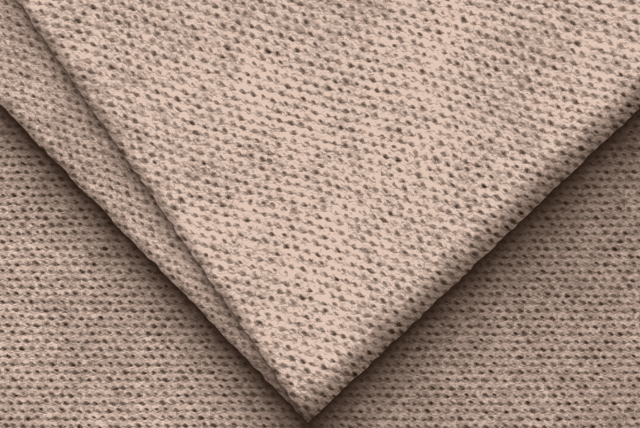
This texture is drawn by a WebGL 2 fragment shader. Its source:

```glsl
#version 300 es
precision highp float;
// Folded knitted upholstery: a rolled flap over a narrow under-fold over a flat base.
// Each layer is a brick grid of stitches (hole, V crease, fibres); the layers are
// bounded by three straight edges whose distances also drive shading and shadows.
uniform vec2 u_resolution;
out vec4 outColor;

const vec3 DEEP_BROWN = vec3(0.15, 0.10, 0.07);
const vec3 PALE_ROSE  = vec3(0.82, 0.72, 0.66);

// Fold corners, in units of the canvas height
const vec2 APEX        = vec2(0.720, 0.012);
const vec2 FLAP_LEFT   = vec2(0.040, 1.000);
const vec2 FLAP_RIGHT  = vec2(1.494, 0.747);
const vec2 UNDER_LEFT  = vec2(0.000, 0.757);

// Stitch width and row height
const vec2 FLAP_PITCH  = vec2(0.0260, 0.0205);
const vec2 UNDER_PITCH = vec2(0.0225, 0.0180);
const vec2 BASE_PITCH  = vec2(0.0225, 0.0180);

float hash(vec2 p) {
    vec3 q = fract(vec3(p.xyx) * 0.1031);
    q += dot(q, q.yzx + 33.33);
    return fract((q.x + q.y) * q.z);
}

float noise(vec2 p) {
    vec2 i = floor(p), f = fract(p);
    f = f * f * (3.0 - 2.0 * f);
    float low  = mix(hash(i), hash(i + vec2(1, 0)), f.x);
    float high = mix(hash(i + vec2(0, 1)), hash(i + vec2(1, 1)), f.x);
    return mix(low, high, f.y);
}

float fbm(vec2 p) {
    float sum = 0.0, gain = 0.5;
    for (int k = 0; k < 4; k++) {
        sum += gain * noise(p);
        p = p * 2.03 + 17.0;
        gain *= 0.5;
    }
    return sum;
}

vec2 rotate(vec2 p, float angle) {
    float c = cos(angle), s = sin(angle);
    return vec2(c * p.x - s * p.y, s * p.x + c * p.y);
}

// Distance to the line a-b, positive on its left
float sideOf(vec2 p, vec2 a, vec2 b) {
    vec2 d = normalize(b - a);
    return dot(p - a, vec2(-d.y, d.x));
}

// Brightness of a knit surface; q counts stitches across and rows up
float knit(vec2 q, float depth) {
    float row = floor(q.y);
    q.x += 0.5 * mod(row, 2.0);
    vec2 id = vec2(floor(q.x), row);
    vec2 f = fract(q) - 0.5;
    vec2 jitter = vec2(hash(id), hash(id + 41.0)) - 0.5;

    // Slanted hole of varied size
    vec2 h = f + jitter * 0.26;
    h.y += 0.30 * h.x;
    float size = mix(0.30, 0.46, hash(id + 83.0));
    float hole = 1.0 - smoothstep(0.06, size, length(h * vec2(0.9, 1.1)));
    hole *= mix(0.65, 1.1, hash(id + 59.0));

    // V crease between the two legs of a loop
    float crease = 1.0 - smoothstep(0.0, 0.20, abs(f.y + 0.34 - 0.55 * abs(f.x)));

    // Fibres follow the legs
    vec2 leg = rotate(q, 0.6 * sign(f.x));
    float fibre = noise(leg * vec2(2.2, 5.0)) + noise(q * 3.5 + 9.0) - 1.0;
    float loopTone = 0.12 * (hash(id + 127.0) - 0.5);
    return 1.02 + loopTone + 0.30 * fibre - depth * (0.68 * hole + 0.28 * crease);
}

void main() {
    vec2 p = gl_FragCoord.xy / u_resolution.y;
    float soft = 1.0 / u_resolution.y;

    // Edges, slightly ragged from the loops
    float ragged = (noise(p * 55.0) - 0.5) * 0.006;
    float inLeft  = -sideOf(p, APEX, FLAP_LEFT) + ragged;
    float inRight = sideOf(p, APEX, FLAP_RIGHT) + ragged;
    float inUnder = sideOf(p, UNDER_LEFT, APEX) + ragged;

    // Gentle pull of the cloth and blotchy nap
    vec2 pull = vec2(noise(p * 4.0), noise(p * 4.0 + 31.0)) * 0.025;
    float nap = fbm(p * 5.0) - 0.47;

    // Base cloth, shaded beside the folds
    vec2 outside = max(vec2(-inUnder / 0.055, -inRight / 0.080), 0.0);
    float shadow = exp(-length(outside));
    float baseLight = 0.88 - 0.10 * smoothstep(0.8, 1.5, p.x) + 0.20 * nap;
    float tone = knit((p + 0.2 * pull) / BASE_PITCH, 0.95) * baseLight;
    tone *= 1.0 - 0.98 * shadow;

    // Under-fold, darkest along the flap
    float under = knit(rotate(p + 0.4 * pull, 0.35) / UNDER_PITCH, 0.75);
    under *= (0.88 + 0.20 * nap) * (1.0 - 0.70 * exp(min(inLeft, 0.0) / 0.018));
    under *= mix(0.65, 1.0, smoothstep(0.0, 0.025, inUnder));
    tone = mix(tone, under, smoothstep(-soft, soft, min(inUnder, inRight)));

    // Upper flap, rolling away at its right edge
    float roll = smoothstep(0.0, 0.085, inRight);
    float flap = knit(rotate(p + pull, 0.27) / FLAP_PITCH, mix(1.15, 0.80, roll));
    flap *= (1.02 + 0.36 * nap) * mix(0.45, 1.0, roll);
    flap *= mix(0.65, 1.0, smoothstep(0.0, 0.030, inLeft));
    tone = mix(tone, flap, smoothstep(-soft, soft, min(inLeft, inRight)));

    outColor = vec4(mix(DEEP_BROWN, PALE_ROSE, clamp(tone, 0.0, 1.10)), 1.0);
}
```
